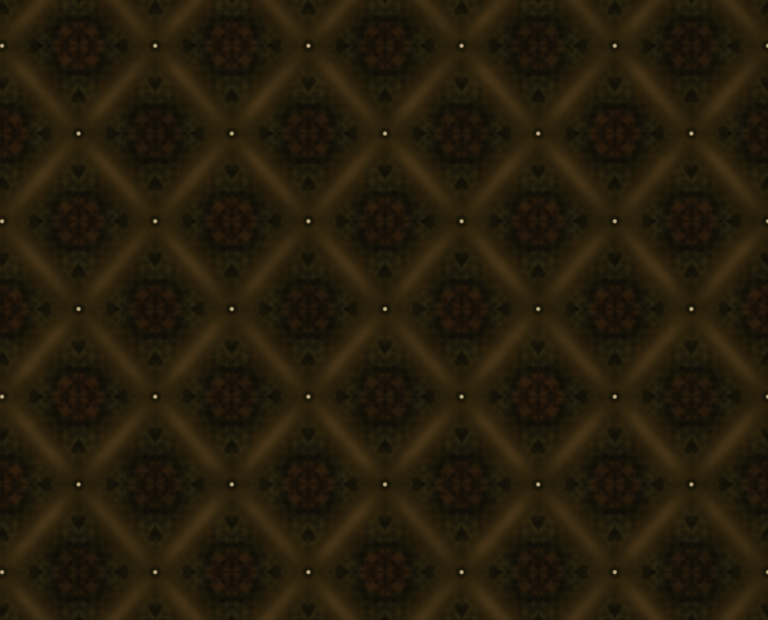
Write a WebGL 2 fragment shader that draws this pattern.

```glsl
#version 300 es
precision highp float;

#define REPEATS vec2(5.013, 3.534)
#define OFFSET vec2(0.0026, 0.0772)
#define TILE_ASPECT 0.87
#define BAND_WIDTH 0.062
#define GLOW_WIDTH 0.17
#define STUD_RADIUS 0.011
#define PETAL_RADIUS 0.105
#define ROSETTE_RADIUS 0.135
#define GRAIN_SCALE 24.0
#define WEAR 0.14

uniform vec2 u_resolution;
out vec4 fragColor;

const vec3 GROUND = vec3(0.098, 0.083, 0.033);
const vec3 SHADOW = vec3(0.050, 0.048, 0.022);
const vec3 OLIVE = vec3(0.142, 0.120, 0.052);
const vec3 RUST = vec3(0.155, 0.092, 0.040);
const vec3 GLOW = vec3(0.168, 0.128, 0.042);
const vec3 BAND = vec3(0.262, 0.192, 0.088);
const vec3 STUD = vec3(0.72, 0.66, 0.50);

vec2 hash2(vec2 p) {
  p = vec2(dot(p, vec2(127.1, 311.7)), dot(p, vec2(269.5, 183.3)));
  return fract(sin(p) * 43758.55);
}

// Distance to the nearest scattered point
float cellular(vec2 p) {
  vec2 cell = floor(p), f = p - cell;
  float nearest = 2.0;
  for (int y = -1; y <= 1; y++)
    for (int x = -1; x <= 1; x++) {
      vec2 o = vec2(x, y);
      nearest = min(nearest, length(o + hash2(cell + o) - f));
    }
  return nearest;
}

// 1 inside, 0 outside, with a soft edge
float fill(float d, float soft) {
  return 1.0 - smoothstep(-soft, soft, d);
}

float bell(float d, float width) {
  return exp(-d * d / (width * width));
}

// Spade with its tip towards negative x
float spade(vec2 p) {
  p.y = abs(p.y);
  float lobes = length(p - vec2(0.012, 0.018)) - 0.022;
  float tip = max(0.8 * p.y - 0.5 * (p.x + 0.052), p.x - 0.012);
  return min(lobes, tip);
}

// Four-way mirrored ornament around the centre of a diamond
vec3 ornament(vec2 m, float px, float tint) {
  float r = length(m), angle = atan(m.y, m.x);
  float grain = cellular(m * GRAIN_SCALE + 3.0);
  float soft = max(px, 0.010);
  vec3 col = mix(GROUND, SHADOW, 0.55 * bell(r - 0.17, 0.07));

  // Rust smudges along the diagonals
  float smudge = bell(length(m - vec2(0.14, 0.235)), 0.040)
               + bell(length(m - vec2(0.225, 0.145)), 0.040);
  col = mix(col, RUST, min(0.75 * smudge, 1.0));

  // Petals and spades on both axes
  for (int i = 0; i < 2; i++) {
    vec2 axis = i == 0 ? m : m.yx;
    float reach = i == 0 ? 0.250 : 0.288;
    float petal = length(axis - vec2(reach - 0.022, 0.0)) - PETAL_RADIUS;
    col = mix(col, SHADOW, 0.45 * bell(petal, 0.016));
    col = mix(col, OLIVE, 0.75 * fill(petal, 0.022));
    col = mix(col, SHADOW, 0.92 * fill(spade(axis - vec2(reach, 0.0)), soft));
  }

  // Rosette with a ring of beads and a cross seam
  float rim = ROSETTE_RADIUS + 0.012 * cos(8.0 * angle);
  col = mix(col, RUST, (0.50 + 0.35 * tint) * fill(r - rim, 0.02));
  float beads = 0.5 + 0.5 * cos(16.0 * angle);
  col = mix(col, SHADOW, 0.75 * beads * bell(r - 0.165, 0.020));
  float seam = bell(min(m.x, m.y), 0.010) + bell(r - 0.075, 0.012);
  col = mix(col, SHADOW, 0.55 * min(seam, 1.0) * fill(r - rim, 0.01));

  return col * mix(0.80, 1.22, smoothstep(0.1, 0.8, grain));
}

void main() {
  vec2 uv = gl_FragCoord.xy / u_resolution;
  vec2 p = (uv - OFFSET) * REPEATS;
  float px = REPEATS.y / u_resolution.y;

  // Diagonal lattice: studs sit where both coordinates are whole
  vec2 lattice = vec2(p.x + p.y, p.x - p.y);
  vec2 id = floor(lattice);
  vec2 q = lattice - id - 0.5;
  vec2 local = 0.5 * vec2(q.x + q.y, q.x - q.y) * vec2(TILE_ASPECT, 1.0);
  vec2 edge = 0.5 - abs(q);
  vec2 variation = hash2(id);

  vec3 col = ornament(abs(local), px, variation.x);

  // Wide glow and a narrow band, brightest midway between studs
  vec2 core = vec2(bell(edge.x, BAND_WIDTH), bell(edge.y, BAND_WIDTH));
  vec2 lit = smoothstep(vec2(0.02), vec2(0.34), edge.yx);
  float glow = max(bell(edge.x, GLOW_WIDTH), bell(edge.y, GLOW_WIDTH));
  col = mix(col, GLOW, 0.88 * glow);
  col = mix(col, BAND, max(core.x * lit.x, core.y * lit.y) * 0.85);

  // Faint uneven wear over the whole cloth
  float wear = sin(p.x * 9.1 + 2.0 * sin(p.y * 5.3)) * sin(p.y * 11.7 + p.x * 3.1);
  wear += cellular(p * 19.0) - 0.5 + 0.5 * (variation.y - 0.5);
  col *= 1.0 + 0.5 * WEAR * wear;

  // Studs with a dark rim
  vec2 corner = 0.5 * vec2(edge.x + edge.y, edge.x - edge.y);
  vec2 corner2 = corner.yx;
  bool sideways = q.x * q.y > 0.0;
  float stud = length((sideways ? corner : corner2) * vec2(TILE_ASPECT, 1.0));
  col = mix(col, SHADOW, 0.55 * bell(stud - 0.024, 0.012));
  col = mix(col, STUD, fill(stud - STUD_RADIUS, max(px, 0.006)));

  fragColor = vec4(col, 1.0);
}
```
